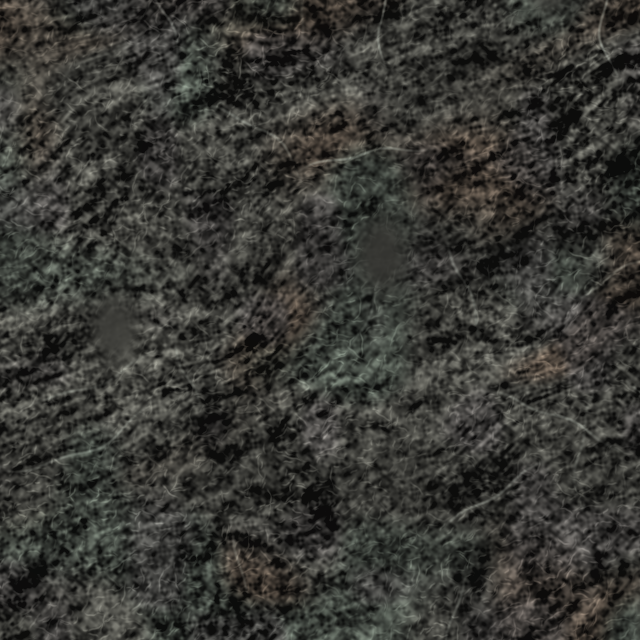
Write a WebGL 1 fragment shader that draws this texture.

```glsl
precision highp float;
uniform vec2 u_resolution;

#define GRAIN_ANGLE 0.48
#define MEAN_TONE 0.222
#define STREAK_CONTRAST 0.18
#define GRAIN_CONTRAST 0.24
#define HOLLOW_DEPTH 0.09
#define FIBRE_LIGHT 0.13
#define TWIG_LIGHT 0.25
#define TINT_STRENGTH 0.55
#define SMUDGE_SHARE 0.2

const vec3 STONE = vec3(1.01, 1.01, 0.94);
const vec3 RUST = vec3(1.20, 0.97, 0.80);
const vec3 MOSS = vec3(0.90, 1.05, 0.94);
const vec3 MAUVE = vec3(1.04, 0.98, 1.01);
const vec3 LICHEN = vec3(0.93, 1.03, 0.99);

float hash(vec2 p) {
  vec3 q = fract(vec3(p.xyx) * 0.1031);
  q += dot(q, q.yzx + 33.33);
  return fract((q.x + q.y) * q.z);
}

vec2 hash2(vec2 p) {
  return vec2(hash(p + 17.3), hash(p + 71.9));
}

vec2 turn(vec2 p, float angle) {
  float c = cos(angle), s = sin(angle);
  return vec2(c * p.x + s * p.y, c * p.y - s * p.x);
}

float noise(vec2 p) {
  vec2 cell = floor(p), f = fract(p);
  f = f * f * (3.0 - 2.0 * f);
  float low = mix(hash(cell), hash(cell + vec2(1.0, 0.0)), f.x);
  float high = mix(hash(cell + vec2(0.0, 1.0)), hash(cell + 1.0), f.x);
  return mix(low, high, f.y);
}

// Noise centred on zero
float swing(vec2 p) {
  return noise(p + 200.0) - 0.5;
}

// One bent, tapered strand per cell; width is in canvas units
float strands(vec2 uv, float cells, float width, float spread, float share, float seed) {
  vec2 p = uv * cells;
  float soft = 1.2 * cells / min(u_resolution.x, u_resolution.y);
  float light = 0.0;
  for (int y = -1; y <= 1; y++) {
    for (int x = -1; x <= 1; x++) {
      vec2 cell = floor(p) + vec2(float(x), float(y));
      vec2 key = cell + seed;
      float pick = hash(key + 5.7);
      vec2 q = p - cell - hash2(key);
      q = turn(q, GRAIN_ANGLE + (hash(key + 31.1) - 0.5) * spread);
      float bend = hash(key + 47.5) - 0.5;
      q.y += bend * q.x * q.x + 0.025 * sin(q.x * 9.0 + pick * 40.0);
      float reach = mix(0.35, 0.85, hash(key + 63.2));
      float taper = 1.0 - smoothstep(0.4 * reach, reach, abs(q.x));
      float line = 1.0 - smoothstep(0.0, width * cells + soft, abs(q.y));
      light = max(light, line * taper * step(pick, share) * (0.4 + 0.6 * hash(key + 9.4)));
    }
  }
  return light;
}

// Sparse, soft patches where the detail fades out
float smudges(vec2 uv) {
  vec2 p = uv * 3.0;
  float mask = 0.0;
  for (int y = -1; y <= 1; y++) {
    for (int x = -1; x <= 1; x++) {
      vec2 cell = floor(p) + vec2(float(x), float(y));
      vec2 q = p - cell - hash2(cell + 90.0);
      float kept = step(hash(cell + 120.0), SMUDGE_SHARE);
      mask = max(mask, kept * (1.0 - smoothstep(0.04, 0.22, length(q * vec2(1.2, 0.8)))));
    }
  }
  return mask;
}

void main() {
  vec2 uv = gl_FragCoord.xy / min(u_resolution.x, u_resolution.y);

  // Streaks follow a gently wandering grain
  vec2 warp = vec2(swing(uv * 6.0), swing(uv * 6.0 + 40.0));
  vec2 along = turn(uv + 0.08 * warp, GRAIN_ANGLE);
  float broad = swing(uv * 5.0 + 11.0);
  float streak = swing(along * vec2(18.0, 58.0)) + 1.2 * swing(along * vec2(50.0, 150.0));
  float grain = swing(turn(uv, 0.9) * 190.0) + 0.8 * swing(turn(uv, 0.3) * 100.0);
  float hollow = smoothstep(0.56, 0.85, noise(along * vec2(11.0, 28.0) + 70.0));

  // Texture strength varies from place to place
  float rough = 0.75 + 0.5 * noise(uv * 8.0 + 33.0);
  float detail = rough * (STREAK_CONTRAST * streak + GRAIN_CONTRAST * grain);
  detail -= HOLLOW_DEPTH * hollow;

  // Fine fibres, then sparse pale twigs
  float fibres = strands(uv, 62.0, 0.0008, 2.0, 0.75, 3.0);
  fibres = max(fibres, strands(uv, 33.0, 0.0008, 2.6, 0.60, 150.0));
  float twigs = strands(uv + 0.025 * warp, 6.0, 0.0022, 3.1, 0.40, 310.0);
  twigs *= 0.5 + 0.5 * noise(uv * 70.0);
  detail += FIBRE_LIGHT * fibres * (0.3 + noise(uv * 9.0)) + TWIG_LIGHT * twigs;

  float smudge = smudges(uv);
  float tone = MEAN_TONE + 0.08 * broad + detail * (1.0 - 0.92 * smudge);
  tone = clamp(tone, 0.045, 0.62);

  // Patchy tints of soil, moss and lichen
  vec3 tint = mix(STONE, RUST, smoothstep(0.5, 0.85, noise(along * vec2(5.0, 9.0) + 25.0)));
  tint = mix(tint, MOSS, smoothstep(0.55, 0.85, noise(uv * 7.0 + 55.0)));
  tint = mix(tint, MAUVE, 0.7 * smoothstep(0.5, 0.8, noise(uv * 12.0 + 85.0)));
  tint = mix(tint, LICHEN, 0.6 * twigs);
  tint = mix(tint, STONE, smudge);
  gl_FragColor = vec4(tone * mix(STONE, tint, TINT_STRENGTH), 1.0);
}
```
